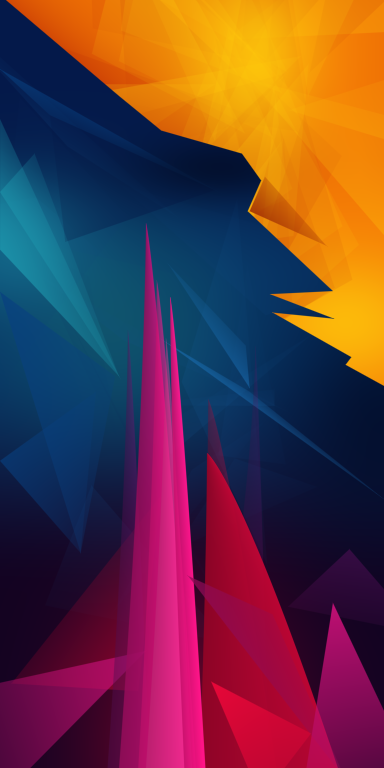
Reproduce this background procedurally as a Shadertoy shader.

```glsl
// Abstract glassy shards: golden crystal above, blue facets between, pink spikes below.
#define WARM_SHARDS 34
#define COOL_SHARDS 16
#define WARM_ALPHA 0.30
#define COOL_ALPHA 0.13
#define FACET_FADE 0.35
#define WARM_FOCUS vec2(0.67, 1.78)
#define TEAL_FOCUS vec2(0.03, 1.37)

const vec3 NAVY = vec3(0.015, 0.08, 0.27);
const vec3 BLUE = vec3(0.03, 0.25, 0.50);
const vec3 AZURE = vec3(0.10, 0.43, 0.70);
const vec3 TEAL = vec3(0.12, 0.62, 0.70);
const vec3 PLUM = vec3(0.07, 0.01, 0.13);
const vec3 VIOLET = vec3(0.40, 0.07, 0.40);
const vec3 MAGENTA = vec3(0.75, 0.06, 0.45);
const vec3 PINK = vec3(1.0, 0.08, 0.54);
const vec3 CRIMSON = vec3(0.72, 0.02, 0.19);
const vec3 RED = vec3(0.95, 0.03, 0.23);
const vec3 RUST = vec3(0.78, 0.22, 0.02);
const vec3 ORANGE = vec3(0.96, 0.48, 0.02);
const vec3 YELLOW = vec3(1.0, 0.83, 0.05);

float hash(float n) { return fract(sin(n * 127.1) * 43758.5453); }
vec2 hash2(float n) { return vec2(hash(n), hash(n + 0.37)); }
float cross2(vec2 a, vec2 b) { return a.x * b.y - a.y * b.x; }
float soft() { return 1.5 / iResolution.y; }
float glow(vec2 p, vec2 centre, vec2 size) {
    vec2 d = (p - centre) / size;
    return exp(-dot(d, d));
}
float side(vec2 p, vec2 a, vec2 b) { return cross2(b - a, p - a) / length(b - a); }

// Translucent triangle, strongest at corner a
void facet(inout vec3 col, vec2 p, vec3 tint, float alpha, vec2 a, vec2 b, vec2 c) {
    float turn = sign(cross2(b - a, c - a));
    float base = turn * side(p, b, c);
    float inside = min(base, min(turn * side(p, a, b), turn * side(p, c, a)));
    float height = clamp(base / max(abs(side(a, b, c)), 0.001), 0.0, 1.0);
    col = mix(col, tint, alpha * mix(FACET_FADE, 1.0, height) * smoothstep(-soft(), soft(), inside));
}

// Curved spike standing on the lower edge; feet holds its left and right x
void spike(inout vec3 col, vec2 p, vec3 tint, float alpha, vec2 apex, vec2 feet) {
    float t = max((apex.y - p.y) / apex.y, 0.0);
    float l = mix(apex.x, feet.x, pow(t, 1.5));
    float r = mix(apex.x, feet.y, pow(t, 0.8));
    float cover = smoothstep(-soft(), soft(), min(p.x - l, r - p.x)) * step(p.y, apex.y);
    float across = clamp((p.x - l) / max(r - l, 0.001), 0.0, 1.0);
    col = mix(col, tint * mix(0.78, 1.08, across), alpha * cover);
}

// Signed distance to the jagged golden crystal, negative inside
float crystal(vec2 p) {
    const int N = 16;
    vec2 v[N] = vec2[N](vec2(-0.02, 2.03), vec2(0.31, 1.75), vec2(0.42, 1.66), vec2(0.63, 1.60),
        vec2(0.68, 1.53), vec2(0.645, 1.45), vec2(0.867, 1.242), vec2(0.703, 1.234),
        vec2(0.87, 1.17), vec2(0.71, 1.186), vec2(0.915, 1.07), vec2(0.90, 1.05),
        vec2(1.0, 0.995), vec2(1.2, 0.9), vec2(1.2, 2.2), vec2(-0.02, 2.2));
    float d = 10.0, s = 1.0;
    for (int i = 0, j = N - 1; i < N; j = i, i++) {
        vec2 e = v[j] - v[i], w = p - v[i];
        d = min(d, length(w - e * clamp(dot(w, e) / dot(e, e), 0.0, 1.0)));
        if ((v[i].y > p.y) != (v[j].y > p.y) && p.x < v[i].x + e.x * w.y / e.y) s = -s;
    }
    return d * s;
}

vec3 coolField(vec2 p) {
    vec3 col = mix(PLUM, BLUE * 0.8, smoothstep(0.45, 1.1, p.y));
    col = mix(col, NAVY, smoothstep(1.25, 1.65, p.y) * 0.85);
    col = mix(col, TEAL * 0.62, 0.65 * glow(p, vec2(0.3, 1.15), vec2(0.3, 0.28)));
    col = mix(col, NAVY * 0.6, 0.85 * glow(p, vec2(1.0, 0.9), vec2(0.28, 0.35)));
    for (int i = 0; i < COOL_SHARDS; i++) {
        float n = float(i) + 3.0;
        vec2 a = vec2(hash(n), 0.65 + hash(n + 0.7));
        vec3 tint = mix(NAVY, AZURE, hash(n + 0.5));
        facet(col, p, tint, COOL_ALPHA, a, a + hash2(n + 20.0) - 0.5, a + hash2(n + 50.0) - 0.5);
    }
    // Large blue planes
    facet(col, p, BLUE, 0.65, vec2(0.0, 1.82), vec2(0.13, 1.70), vec2(0.56, 1.505));
    facet(col, p, NAVY, 0.65, vec2(0.17, 1.37), vec2(0.13, 1.70), vec2(0.56, 1.505));
    facet(col, p, TEAL, 0.75, vec2(0.0, 1.35), vec2(0.0, 1.69), vec2(0.31, 1.02));
    facet(col, p, TEAL, 0.45, vec2(0.0, 1.50), vec2(0.09, 1.60), vec2(0.31, 1.02));
    col = mix(col, TEAL, 0.45 * glow(p, TEAL_FOCUS, vec2(0.22, 0.17)));
    facet(col, p, BLUE, 0.75, vec2(0.0, 1.24), vec2(0.30, 1.02), vec2(0.21, 0.56));
    facet(col, p, BLUE, 0.65, vec2(0.0, 0.80), vec2(0.25, 0.98), vec2(0.21, 0.56));
    facet(col, p, AZURE, 0.55, vec2(0.65, 0.99), vec2(0.44, 1.31), vec2(0.64, 1.10));
    facet(col, p, AZURE, 0.65, vec2(0.43, 1.11), vec2(0.65, 0.98), vec2(1.0, 0.70));
    return mix(col, NAVY * 0.5, 0.7 * glow(p, vec2(0.57, 1.56), vec2(0.22, 0.08)));
}

vec3 warmField(vec2 p, float depth) {
    vec3 col = mix(ORANGE, RUST, 0.75 * exp(-depth * 9.0) * smoothstep(1.4, 1.6, p.y));
    col = mix(col, YELLOW, 0.7 * glow(p, vec2(0.9, 1.16), vec2(0.25, 0.18)));
    // Shards fanning out from the bright focus
    for (int i = 0; i < WARM_SHARDS; i++) {
        float n = float(i) + 11.0, angle = 6.283 * hash(n);
        vec2 a = WARM_FOCUS + 0.3 * (hash2(n + 30.0) - 0.5);
        vec2 b = a + 0.65 * vec2(cos(angle), sin(angle));
        vec2 c = a + 0.45 * vec2(cos(angle + 0.6), sin(angle + 0.6));
        facet(col, p, mix(RUST, YELLOW, step(0.4, hash(n + 0.6))), WARM_ALPHA, b, a, c);
    }
    col = mix(col, YELLOW, 0.75 * glow(p, WARM_FOCUS + vec2(0.0, 0.08), vec2(0.16, 0.24)));
    facet(col, p, RUST * 0.8, 0.9, vec2(0.65, 1.45), vec2(0.69, 1.54), vec2(0.85, 1.36));
    return col;
}

void mainImage(out vec4 fragColor, in vec2 fragCoord) {
    vec2 p = fragCoord / iResolution.xy * vec2(1.0, 2.0);
    vec3 col = coolField(p);
    float d = crystal(p);
    col = mix(col, warmField(p, max(-d, 0.0)), smoothstep(soft(), -soft(), d));
    // Dim glass behind the spikes
    col = mix(col, CRIMSON, 0.55 * glow(p, vec2(0.5, 0.05), vec2(0.28, 0.4)));
    facet(col, p, CRIMSON, 0.6, vec2(0.36, 0.20), vec2(0.42, 0.71), vec2(0.03, 0.22));
    facet(col, p, MAGENTA, 0.85, vec2(0.38, 0.305), vec2(-0.1, 0.20), vec2(0.0, -0.08));
    facet(col, p, VIOLET, 0.45, vec2(0.91, 0.57), vec2(0.75, 0.42), vec2(1.1, 0.35));
    spike(col, p, VIOLET, 0.45, vec2(0.333, 1.14), vec2(0.28, 0.39));
    spike(col, p, VIOLET, 0.22, vec2(0.665, 1.10), vec2(0.54, 0.70));
    spike(col, p, CRIMSON, 0.32, vec2(0.542, 0.96), vec2(0.52, 0.72));
    // Bright spikes
    spike(col, p, CRIMSON, 0.92, vec2(0.539, 0.82), vec2(0.52, 0.88));
    spike(col, p, MAGENTA, 0.85, vec2(0.38, 1.42), vec2(0.31, 0.50));
    spike(col, p, PINK, 0.55, vec2(0.408, 1.27), vec2(0.36, 0.51));
    spike(col, p, mix(PINK, vec3(0.8), 0.25), 0.45, vec2(0.432, 1.12), vec2(0.38, 0.50));
    spike(col, p, PINK, 0.9, vec2(0.443, 1.227), vec2(0.48, 0.535));
    // Foreground shards
    facet(col, p, MAGENTA * 0.75, 0.8, vec2(0.49, 0.50), vec2(0.71, 0.40), vec2(0.90, -0.03));
    facet(col, p, RED, 0.9, vec2(0.55, 0.225), vec2(0.81, 0.09), vec2(0.68, -0.08));
    facet(col, p, MAGENTA, 1.0, vec2(0.867, 0.43), vec2(0.79, -0.05), vec2(1.08, -0.02));
    fragColor = vec4(clamp(col, 0.0, 1.0), 1.0);
}
```
